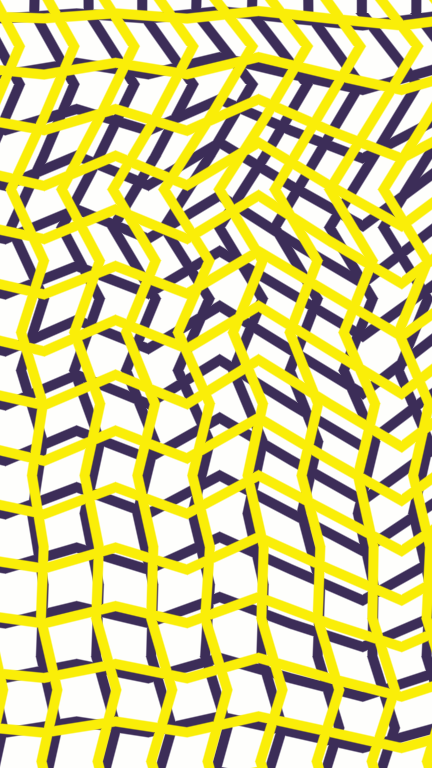
Reproduce this pattern procedurally as a Shadertoy shader.

```glsl
#define PITCH 0.127
#define KNOT 0.1655
#define SWING 0.104
#define JITTER 0.07
#define HALF_WIDTH 0.0116
#define SOFTNESS 0.0022
#define LAYER_SHIFT vec2(-0.090, 0.088)
#define PAPER vec3(0.995, 0.995, 0.99)
#define YELLOW vec3(0.98, 0.935, 0.03)
#define PURPLE vec3(0.235, 0.175, 0.345)

float hash(vec2 p) {
    return fract(sin(dot(p, vec2(127.1, 311.7))) * 43758.5453);
}

// Sideways offset at knot k: one strong bend, then fading zigzags
float kink(float k) {
    if (k < 0.5) return -0.2;
    if (k < 1.5) return 1.0;
    if (mod(k, 2.0) > 0.5) return -max(0.0, (9.0 - k) / 6.5);
    return k > 9.5 ? 0.5 : 0.06;
}

float knotOffset(float k, float line) {
    return kink(k) + JITTER * (hash(vec2(k, line)) - 0.5);
}

// Bend strength of a vertical strand by its distance from the left
float columnStrength(float x) {
    return mix(0.7, 1.0, smoothstep(0.0, 0.5, x));
}

// Bend strength of a horizontal strand by its distance from the top
float rowStrength(float y) {
    float rise = smoothstep(0.0, 0.5, y);
    float fall = 1.0 - 0.75 * smoothstep(0.95, 1.75, y);
    return mix(0.15, 1.0, rise * fall);
}

// Distance to the nearest bent strand; along is measured in knots
float strands(float across, float along, float start, bool vertical) {
    float nearest = 1.0;
    float k = floor(along);
    float middle = round((across - start) / PITCH);
    for (int i = -2; i <= 2; i++) {
        float line = middle + float(i);
        float base = start + line * PITCH;
        float strength = SWING * (vertical ? columnStrength(base) : rowStrength(base));
        float from = strength * knotOffset(k, line);
        float to = strength * knotOffset(k + 1.0, line);
        float slope = (to - from) / KNOT;
        float gap = abs(across - base - mix(from, to, along - k));
        nearest = min(nearest, gap / sqrt(1.0 + slope * slope));
    }
    return nearest;
}

// Coverage of one net, with its kinks moved by shift
float net(vec2 p, vec2 shift) {
    float alongY = (p.y - shift.y + 0.058) / KNOT;
    float alongX = (1.095 - p.x + shift.x) / KNOT;
    float columns = strands(p.x, alongY, 0.097, true);
    float rows = strands(p.y, alongX, 0.042, false);
    float soft = max(SOFTNESS, 0.75 / iResolution.x);
    float edge = min(columns, rows) - HALF_WIDTH;
    return 1.0 - smoothstep(-soft, soft, edge);
}

void mainImage(out vec4 fragColor, in vec2 fragCoord) {
    // Width runs from 0 to 1, y runs down from the top
    vec2 p = vec2(fragCoord.x, iResolution.y - fragCoord.y) / iResolution.x;

    // Purple net below, yellow net on top
    vec3 color = mix(PAPER, PURPLE, net(p, LAYER_SHIFT));
    color = mix(color, YELLOW, net(p, vec2(0.0)));
    fragColor = vec4(color, 1.0);
}
```
